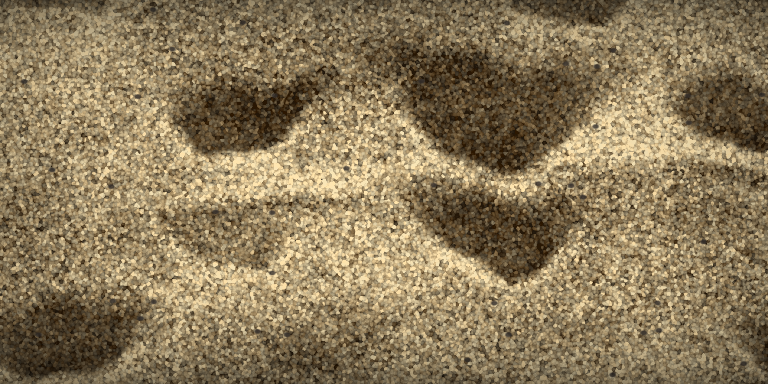
This texture is drawn by a WebGL 2 fragment shader. Its source:

```glsl
#version 300 es
precision highp float;

uniform vec2 u_resolution;
out vec4 fragColor;

#define GRAIN_SCALE 118.0
#define GRAIN_CONTRAST 0.62
#define FINE_CONTRAST 0.26
#define LIT_TONE 0.68
#define SHADOW_DEPTH 0.47
#define RIM_LIGHT 0.20
#define HOLLOW_SPACING vec2(0.66, -0.31)
#define HOLLOW_RADIUS vec2(0.25, 0.14)
#define PEBBLE_SCALE 26.0
#define DARK_SAND vec3(0.18, 0.12, 0.05)
#define PALE_SAND vec3(0.98, 0.885, 0.685)

vec3 hash3(vec2 cell) {
    vec3 q = fract(cell.xyx * vec3(0.1031, 0.1030, 0.0973));
    q += dot(q, q.yxz + 33.33);
    return fract((q.xxy + q.yzz) * q.zyx);
}

// Smooth cellular noise: x = grain brightness, y = grain tint, z = gap depth
vec3 grains(vec2 p) {
    const float sharpness = 15.0;
    vec2 cell = floor(p);
    vec3 sum = vec3(0.0);
    for (int j = -1; j <= 1; j++) {
        for (int i = -1; i <= 1; i++) {
            vec2 id = cell + vec2(i, j);
            vec2 away = id + hash3(id + 57.0).xy - p;
            float weight = exp(-sharpness * dot(away, away));
            sum += weight * vec3(hash3(id + 211.0).xy, 1.0);
        }
    }
    float total = max(sum.z, 1e-6);
    return vec3(sum.xy / total - 0.5, clamp(-log(total) / sharpness, 0.0, 1.0));
}

// Layered sines for the slow rise and fall of the surface
float swell(vec2 p) {
    float height = 0.0, amplitude = 0.5;
    for (int i = 0; i < 4; i++) {
        p += 0.25 * sin(p.yx * 1.7 + float(i));
        height += amplitude * sin(p.x) * sin(p.y + 0.6);
        p = mat2(1.5, 1.0, -1.0, 1.5) * p;
        amplitude *= 0.6;
    }
    return height;
}

// Shaded hollows in staggered rows: x = shadow, y = lit rim below
vec2 hollows(vec2 p) {
    vec2 result = vec2(0.0);
    for (int row = -1; row <= 2; row++) {
        for (int column = 0; column <= 3; column++) {
            vec2 id = vec2(column, row);
            vec3 random = hash3(id + 19.0);
            vec2 centre = vec2(0.6, 0.72) + id * HOLLOW_SPACING;
            centre.x -= 0.2 * id.y * (id.y - 1.0);
            centre += (random.xy - 0.5) * vec2(0.05, 0.03);
            float wave = 0.5 + 0.5 * cos(1.9 * id.x + 1.6 * id.y - 3.2);
            float strength = row == 0 ? 1.0 : wave;
            float size = row == 0 ? 0.88 - 0.18 * cos(3.14 * id.x) : 0.5 + 0.25 * wave;
            vec2 q = (p - centre) / (HOLLOW_RADIUS * size);
            q.x = q.x * (1.0 - 0.4 * clamp(q.y, -1.0, 1.0)) + 0.8 * (random.y - 0.5) * q.y;
            float d = length(q);
            float softness = mix(0.11, 0.45, smoothstep(-0.9, 0.6, q.y));
            float shadow = strength * (1.0 - smoothstep(1.0 - softness, 1.0 + softness, d));
            float rimOffset = (d - 1.27) / 0.18;
            float rim = strength * exp(-rimOffset * rimOffset) * (1.0 - smoothstep(-0.9, 0.0, q.y));
            result = max(result, vec2(shadow, rim));
        }
    }
    return result;
}

// Small dark stones, at most one per cell
float pebbles(vec2 p) {
    vec2 cell = floor(p);
    vec3 random = hash3(cell + 83.0);
    float d = length((p - cell - 0.3 - 0.4 * random.xy) * vec2(0.8, 1.1));
    return step(0.975, random.z) * (1.0 - smoothstep(0.10, 0.24, d));
}

void main() {
    vec2 p = gl_FragCoord.xy / u_resolution.y;
    vec2 screen = 2.0 * gl_FragCoord.xy / u_resolution - 1.0;

    // Grains: coarse, fine and loose clumps, mostly faint with a few strong
    vec3 coarse = grains(p * GRAIN_SCALE);
    vec3 fine = grains(p.yx * GRAIN_SCALE * 1.6 + 31.0);
    vec3 clump = grains(p * GRAIN_SCALE * 0.25 + 7.0);
    float grain = GRAIN_CONTRAST * coarse.x * (0.6 + 3.0 * coarse.x * coarse.x);
    grain += FINE_CONTRAST * fine.x + 0.13 * clump.x - 0.35 * (coarse.z - 0.08);

    // Surface light: hollows and swells
    vec2 warped = p + 0.030 * sin(p.yx * vec2(13.0, 9.0) + vec2(0.5, 2.0))
                    + 0.011 * sin(p.yx * vec2(37.0, 29.0)) + 0.012 * clump.xy;
    vec2 hollow = hollows(warped);
    float tone = LIT_TONE + 0.19 * swell(p * vec2(4.0, 7.0) + 1.3);

    // Winding crest, sharp below with a broken shadow under it
    float crestHeight = 0.54 + 0.06 * sin(3.0 * (p.x - 1.05)) + 0.012 * sin(11.0 * p.x);
    float above = p.y - crestHeight + 0.008 * clump.x;
    float crestOffset = above / (above < 0.0 ? 0.016 : 0.06);
    float crest = exp(-crestOffset * crestOffset) * smoothstep(0.2, 0.6, p.x);
    float shadeOffset = (above + 0.035) / 0.02;
    float crestShade = exp(-shadeOffset * shadeOffset) * smoothstep(0.3, 0.9, sin(5.5 * p.x - 2.8));
    tone += RIM_LIGHT * max(hollow.y, crest) * (1.0 - hollow.x);
    tone -= SHADOW_DEPTH * max(hollow.x, 0.5 * crestShade);
    tone += grain * mix(1.0, 0.58, hollow.x);

    // Colour, stones and darkened borders
    vec3 colour = mix(DARK_SAND, PALE_SAND, clamp(tone, -0.04, 1.02));
    colour += coarse.y * vec3(0.05, 0.0, -0.05);
    colour = mix(colour, vec3(0.20, 0.18, 0.17), 0.8 * pebbles(p * PEBBLE_SCALE));
    vec2 border = screen * screen * screen * screen;
    colour *= (1.0 - 0.42 * border.y) * (1.0 - 0.18 * border.x);
    fragColor = vec4(clamp(colour, 0.0, 1.0), 1.0);
}
```
